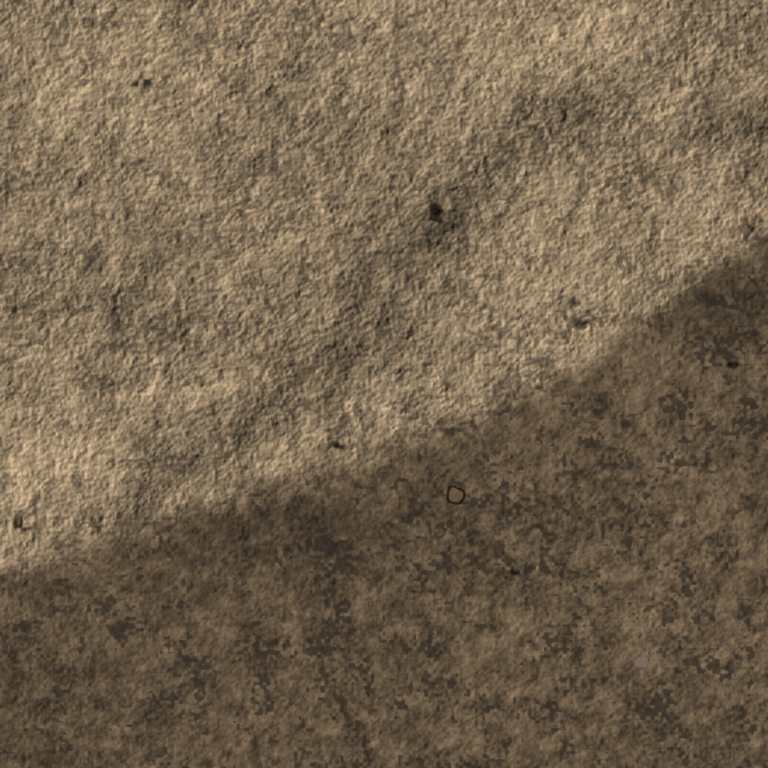
Write a WebGL 2 fragment shader that draws this texture.

```glsl
#version 300 es
precision highp float;
// Rough sandy ground in raking sunlight, with a broad diagonal shadow across the lower right.
uniform vec2 u_resolution;
out vec4 fragColor;

float hash(vec2 p) {
  uvec2 q = uvec2(ivec2(p) + 32768);
  uint h = q.x * 1664525u + q.y * 1013904223u;
  h = (h ^ (h >> 15u)) * 2246822519u;
  h = (h ^ (h >> 13u)) * 3266489917u;
  return float((h ^ (h >> 16u)) >> 8u) / 16777216.0;
}

float noise(vec2 p) {
  vec2 i = floor(p), f = fract(p);
  f = f * f * (3.0 - 2.0 * f);
  return mix(mix(hash(i), hash(i + vec2(1, 0)), f.x),
             mix(hash(i + vec2(0, 1)), hash(i + vec2(1, 1)), f.x), f.y);
}

float fbm(vec2 p) {
  float sum = 0.0, amp = 0.5;
  for (int i = 0; i < 5; i++) {
    sum += amp * noise(p);
    p = mat2(1.6, 1.2, -1.2, 1.6) * p + 17.3;
    amp *= 0.5;
  }
  return sum;
}

float segment(vec2 p, vec2 a, vec2 b) {
  vec2 d = b - a;
  return length(p - a - d * clamp(dot(p - a, d) / dot(d, d), 0.0, 1.0));
}

// Soft round falloff
float blob(vec2 p, vec2 center, vec2 radius) {
  vec2 d = (p - center) / radius;
  return exp(-dot(d, d));
}

// Ground relief: lumps, clods and grains
float relief(vec2 p) {
  vec2 warped = p + 0.02 * vec2(noise(p * 18.0), noise(p * 18.0 + 40.0));
  float clods = smoothstep(0.40, 0.62, fbm(warped * vec2(26.0, 21.0)));
  return 0.010 * clods + 0.0070 * noise(p * 85.0 + 9.0)
       + 0.0075 * noise(p * 165.0) + 0.0060 * noise(p * 260.0 + 31.0);
}

// Small dark hollows: xy center, z radius
const vec3 PITS[10] = vec3[10](
  vec3(0.573, 0.720, 0.017), vec3(0.755, 0.594, 0.018), vec3(0.443, 0.417, 0.011),
  vec3(0.957, 0.520, 0.012), vec3(0.182, 0.896, 0.013), vec3(0.987, 0.708, 0.007),
  vec3(0.670, 0.258, 0.009), vec3(0.124, 0.323, 0.013), vec3(0.026, 0.320, 0.015),
  vec3(0.558, 0.484, 0.007));

void main() {
  vec2 uv = gl_FragCoord.xy / u_resolution;

  // Main shadow with a ragged edge, softest in the middle
  float edge = 0.25 + uv.x * (0.36 + uv.x * (-0.25 + 0.35 * uv.x));
  float ragged = 0.050 * (fbm(uv * 16.0) - 0.48) + 0.028 * (noise(uv * 70.0) - 0.5);
  float soft = 0.022 + 0.020 * blob(uv, vec2(0.45, 0.40), vec2(0.25, 0.20));
  float sun = smoothstep(-soft, soft, uv.y - edge + ragged);

  // Faint shadow band climbing toward the upper right
  float band = min(segment(uv, vec2(0.17, 0.34), vec2(0.50, 0.58)),
               min(segment(uv, vec2(0.50, 0.58), vec2(0.63, 0.78)),
                   segment(uv, vec2(0.63, 0.78), vec2(0.95, 0.98))));
  float dim = 0.23 * exp(-pow(band / 0.042, 2.0)) * (1.0 - 0.5 * smoothstep(0.78, 0.95, uv.y));
  dim += 0.22 * blob(uv, vec2(1.0, 0.83), vec2(0.14, 0.045));
  dim += 0.12 * blob(uv, vec2(0.15, 0.59), vec2(0.28, 0.07));
  dim += 0.08 * blob(uv, vec2(0.40, 0.73), vec2(0.18, 0.08));
  float glow = 0.09 * blob(uv, vec2(0.47, 0.46), vec2(0.10, 0.035))
             + 0.08 * blob(uv, vec2(0.09, 0.42), vec2(0.14, 0.07))
             + 0.09 * blob(uv, vec2(0.82, 0.94), vec2(0.18, 0.10))
             + 0.06 * blob(uv, vec2(0.70, 0.68), vec2(0.12, 0.06));

  // Raking light from the upper left, plus grain colour
  float e = 0.0020;
  float slope = (relief(uv + vec2(e, -0.6 * e)) - relief(uv)) / e;
  float shade = clamp(slope * 0.14, -0.50, 0.34);
  float stain = fbm(uv * 13.0 + 5.0) - 0.48;
  float speckle = fbm(uv * 60.0 + 21.0) - 0.48;
  float grain = noise(uv * 240.0 + 11.0) + noise(uv * 150.0 + 83.0) - 1.0;

  vec3 lit = vec3(0.560, 0.486, 0.385)
           * (1.0 + shade + 0.30 * stain + 0.45 * speckle + 0.13 * grain + glow - dim);
  vec3 shadow = vec3(0.368, 0.309, 0.240)
              * (1.0 + 0.55 * shade + 0.32 * stain + 0.65 * speckle + 0.22 * grain);
  shadow *= 1.0 - 0.18 * blob(uv, vec2(0.40, 0.31), vec2(0.22, 0.07))
                - 0.20 * blob(uv, vec2(0.92, 0.61), vec2(0.12, 0.05))
                + 0.08 * blob(uv, vec2(0.80, 0.22), vec2(0.28, 0.16));
  vec3 color = mix(shadow, lit, sun);

  // Bluish dark crumbs, densest in the shade
  float crumbs = smoothstep(0.54, 0.70, 0.65 * fbm(uv * 38.0 + 70.0) + 0.35 * noise(uv * 200.0));
  color = mix(color, vec3(0.18, 0.16, 0.14), 0.65 * crumbs * (1.0 - 0.5 * sun));

  // Weathered vertical seam
  float seamX = 0.521 + 0.018 * (noise(vec2(uv.y * 14.0, 3.0)) - 0.5);
  float seam = exp(-pow((uv.x - seamX) / 0.007, 2.0)) * smoothstep(0.55, 0.75, uv.y);
  color *= 1.0 - 0.25 * seam * noise(uv * 45.0);

  // Hollows with broken outlines
  vec2 wobble = 0.022 * (vec2(noise(uv * 85.0), noise(uv * 85.0 + 50.0)) - 0.5);
  for (int i = 0; i < 10; i++) {
    float d = length((uv + wobble - PITS[i].xy) * vec2(1.0, 0.8)) / PITS[i].z;
    color *= 1.0 - 0.65 * smoothstep(1.2, 0.2, d) * smoothstep(0.2, 0.7, noise(uv * 120.0));
  }

  // Two pebbles lying in the shade
  vec2 q = abs(mat2(0.94, 0.34, -0.34, 0.94) * (uv - vec2(0.593, 0.355) + 0.15 * wobble));
  float ring = pow(dot(q * q * q, vec2(1.0)), 1.0 / 3.0);
  color = mix(color, vec3(0.43, 0.36, 0.27), 0.6 * smoothstep(0.010, 0.007, ring));
  color *= 1.0 - 0.50 * smoothstep(0.0026, 0.0006, abs(ring - 0.0105));
  float pebble = length((uv - vec2(0.835, 0.138) + 0.2 * wobble) * vec2(1.0, 1.15));
  color = mix(color, vec3(0.49, 0.42, 0.38), 0.85 * smoothstep(0.010, 0.007, pebble));

  fragColor = vec4(clamp(color, 0.0, 1.0), 1.0);
}
```
